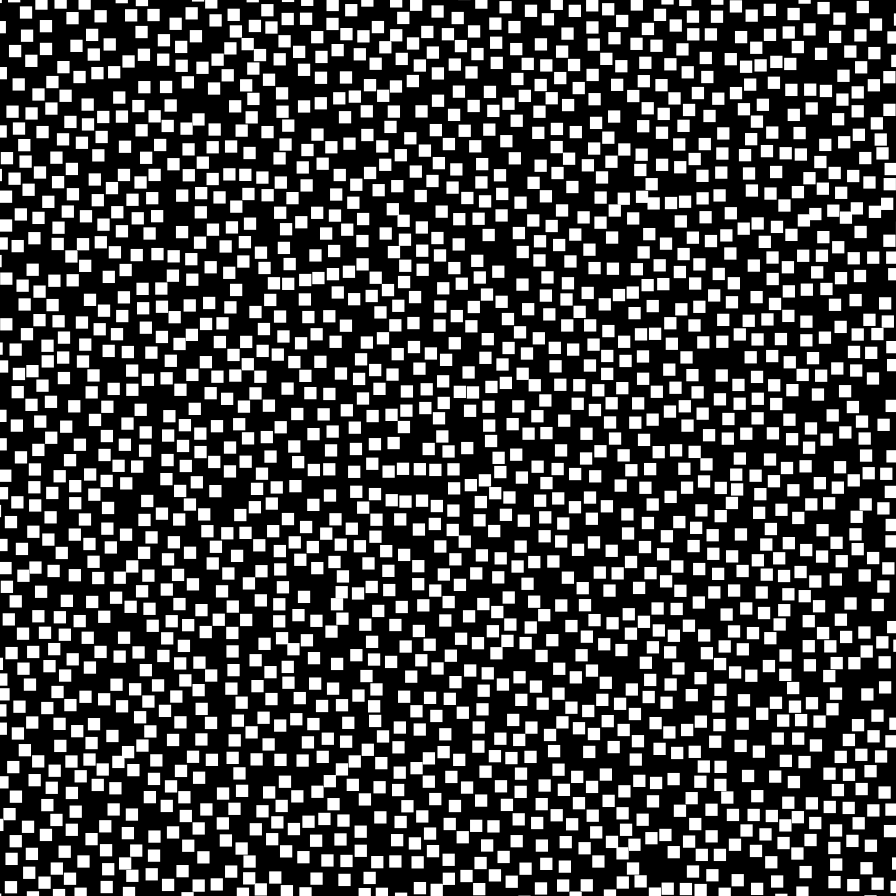
Give the GLSL for this pattern, as a WebGL 1 fragment shader.

```glsl
precision highp float;
// Small upright white squares scattered evenly but irregularly on black.

uniform vec2 u_resolution;

const vec3 GROUND = vec3(0.0);
const vec3 SQUARE = vec3(1.0);
const float CELLS = 42.2;    // scatter cells across the canvas
const float SIDE = 0.0137;   // side of one square, in canvas units
const float JITTER = 0.92;   // random offset range, in cells
const float SPACING = 0.9;   // distance below which sites repel, in cells
const float TILT = 0.53;     // turns the cell grid so that no rows show

vec2 hash2(vec2 cell) {
  vec3 q = fract(cell.xyx * vec3(0.1031, 0.1030, 0.0973));
  q += dot(q, q.yzx + 33.33);
  return fract((q.xx + q.yz) * q.zy);
}

// Shift that moves site a away from site b when they are too close.
vec2 repel(vec2 a, vec2 b, float spacing) {
  vec2 d = a - b;
  float dist = max(length(d), 0.0001);
  return d / dist * 0.5 * max(spacing - dist, 0.0);
}

// Antialiased coverage of an axis-aligned square centred on the origin.
float squareCoverage(vec2 p, float side, float pixel) {
  vec2 c = clamp((0.5 * side - abs(p)) / pixel + 0.5, 0.0, 1.0);
  return c.x * c.y;
}

void main() {
  float pixel = 1.0 / min(u_resolution.x, u_resolution.y);
  float c = cos(TILT), s = sin(TILT);
  mat2 turn = mat2(c, s, -s, c);
  vec2 g = turn * (gl_FragCoord.xy * pixel) * CELLS + 100.0;
  vec2 cell = floor(g);
  vec2 local = g - cell;

  // Jittered sites of the 7 x 7 cells around this point.
  vec2 sites[49];
  for (int y = 0; y < 7; y++) {
    for (int x = 0; x < 7; x++) {
      vec2 o = vec2(float(x), float(y)) - 3.0;
      sites[y * 7 + x] = o + 0.5 + JITTER * (hash2(cell + o) - 0.5);
    }
  }

  // First relaxation, on the inner 5 x 5 cells.
  vec2 spread[25];
  for (int y = 0; y < 5; y++) {
    for (int x = 0; x < 5; x++) {
      vec2 a = sites[(y + 1) * 7 + x + 1];
      vec2 shift = vec2(0.0);
      for (int j = 0; j < 3; j++) {
        for (int i = 0; i < 3; i++) {
          shift += repel(a, sites[(y + j) * 7 + x + i], SPACING);
        }
      }
      spread[y * 5 + x] = a + shift;
    }
  }

  // Second relaxation, on the inner 3 x 3 cells, then draw their squares.
  float cover = 0.0;
  for (int y = 0; y < 3; y++) {
    for (int x = 0; x < 3; x++) {
      vec2 a = spread[(y + 1) * 5 + x + 1];
      vec2 shift = vec2(0.0);
      for (int j = 0; j < 3; j++) {
        for (int i = 0; i < 3; i++) {
          shift += repel(a, spread[(y + j) * 5 + x + i], SPACING);
        }
      }
      vec2 p = (local - a - shift) * turn / CELLS;
      cover = max(cover, squareCoverage(p, SIDE, pixel));
    }
  }

  gl_FragColor = vec4(mix(GROUND, SQUARE, cover), 1.0);
}
```
